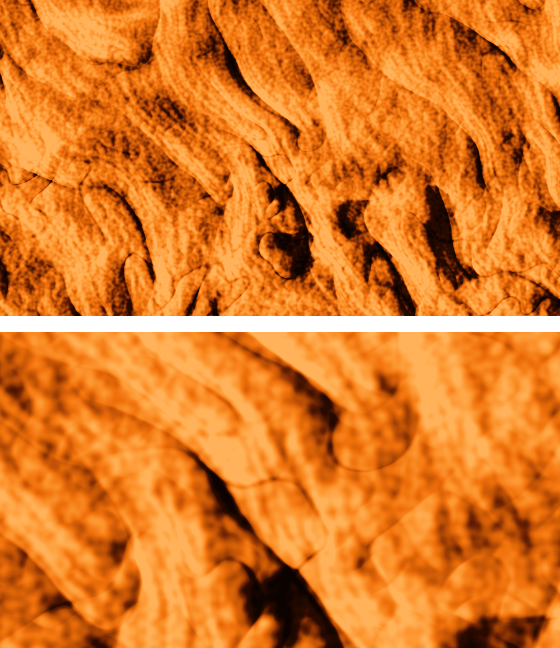
Top, the full canvas; bottom, a detail of the centre.
Write a Shadertoy shader that draws this texture.

```glsl
// Gnarled, fibrous tree roots in hot orange side light with deep black hollows.

const vec2  ROOT_DIR     = vec2(0.50, -0.866);   // direction the roots run
const vec2  TO_LIGHT     = vec2(-0.99, -0.12);   // light grazes in from the left
const float LIGHT_SLOPE  = 0.60;                 // tangent of the light elevation
const vec2  ROOT_FREQ    = vec2(1.9, 4.1);       // along and across the roots
const float ROOT_HEIGHT  = 0.165;
const float KNOT_FREQ    = 8.5;
const float KNOT_HEIGHT  = 0.045;
const vec2  FIBRE_FREQ   = vec2(7.0, 52.0);
const float GRIT_FREQ    = 85.0;
const float SLOPE_STEP   = 0.003;
const int   SHADOW_STEPS = 14;
const float SHADOW_REACH = 0.16;
const float EXPOSURE     = 0.30;

// Colour ramp from hollow to highlight, with the tone at which each sits.
const vec3 RAMP[6] = vec3[6](
    vec3(0.16, 0.04, 0.00), vec3(0.44, 0.14, 0.01), vec3(0.73, 0.31, 0.02),
    vec3(0.94, 0.44, 0.04), vec3(0.99, 0.58, 0.18), vec3(1.00, 0.70, 0.35));
const float TONE[6] = float[6](-1.88, -1.28, -0.69, 0.04, 0.79, 1.60);

vec2 gradientAt(vec2 cell) {
    vec3 h = fract(cell.xyx * vec3(0.1031, 0.1030, 0.0973));
    h += dot(h, h.yzx + 33.33);
    float angle = 6.2832 * fract((h.x + h.y) * h.z);
    return vec2(cos(angle), sin(angle));
}

float gradientNoise(vec2 p) {
    vec2 i = floor(p), f = p - i;
    vec2 u = f * f * f * (f * (f * 6.0 - 15.0) + 10.0);
    vec2 e = vec2(1.0, 0.0);
    float bottom = mix(dot(gradientAt(i), f), dot(gradientAt(i + e), f - e), u.x);
    float top = mix(dot(gradientAt(i + e.yx), f - e.yx),
                    dot(gradientAt(i + 1.0), f - 1.0), u.x);
    return mix(bottom, top, u.y);
}

// Bends space so that the roots meander.
vec2 meander(vec2 p) {
    vec2 slow = vec2(gradientNoise(p * 1.7 + 11.3), gradientNoise(p * 1.7 + 47.9));
    vec2 quick = vec2(gradientNoise(p * 6.0 + 23.1), gradientNoise(p * 6.0 + 71.7));
    return p + 0.20 * slow + 0.035 * quick;
}

// Coordinates along and across the roots.
vec2 rootFrame(vec2 q) {
    return vec2(dot(q, ROOT_DIR), dot(q, vec2(-ROOT_DIR.y, ROOT_DIR.x)));
}

// The lower ground is broken up, the upper roots are smoother.
float roughness(vec2 p) {
    return mix(1.1, 0.45, smoothstep(0.25, 0.85, p.y));
}

float rootField(vec2 q) { return gradientNoise(rootFrame(q) * ROOT_FREQ + 5.2); }
float knotField(vec2 q) { return gradientNoise(q * KNOT_FREQ + 31.4); }

// Rounded roots and knots that meet in sharp creases.
float coarseHeight(vec2 p) {
    vec2 q = meander(p);
    float relief = ROOT_HEIGHT * (1.0 + 0.9 * gradientNoise(p * 2.3 + 63.0));
    return relief * abs(rootField(q))
         + KNOT_HEIGHT * roughness(p) * abs(knotField(q));
}

float fullHeight(vec2 p) {
    float bark = 0.012 * abs(gradientNoise(p * 20.0 + 3.7))
               + 0.006 * gradientNoise(p * 43.0 + 17.0);
    return coarseHeight(p) + bark * (0.3 + roughness(p));
}

float castShadow(vec2 p) {
    float ground = coarseHeight(p), cover = 0.0;
    for (int i = 1; i <= SHADOW_STEPS; i++) {
        float t = SHADOW_REACH * float(i) / float(SHADOW_STEPS);
        cover = max(cover, coarseHeight(p + TO_LIGHT * t) - ground - t * LIGHT_SLOPE);
    }
    return smoothstep(0.0, 0.011, cover);
}

vec3 toneColour(float tone) {
    vec3 colour = RAMP[0];
    for (int i = 1; i < 6; i++)
        colour = mix(colour, RAMP[i], clamp((tone - TONE[i - 1]) / (TONE[i] - TONE[i - 1]), 0.0, 1.0));
    return colour * mix(0.3, 1.0, smoothstep(-3.2, -1.9, tone));
}

void mainImage(out vec4 fragColor, in vec2 fragCoord) {
    vec2 p = fragCoord / iResolution.y;
    vec2 q = meander(p);
    float rough = roughness(p);

    // Side light on the slopes
    float slope = (fullHeight(p - TO_LIGHT * SLOPE_STEP)
                 - fullHeight(p + TO_LIGHT * SLOPE_STEP)) / (2.0 * SLOPE_STEP);
    float tone = EXPOSURE + 1.4 * slope * inversesqrt(1.0 + slope * slope);

    // Stained patches, fibres that wrap the roots, and grit
    vec2 fibre = rootFrame(q) * FIBRE_FREQ + vec2(0.0, 40.0 * coarseHeight(p));
    tone += 1.5 * gradientNoise(p * 2.6 + 91.0) + 1.4 * gradientNoise(q * 9.0 + 57.0);
    tone += 1.3 * gradientNoise(fibre) + 0.9 * gradientNoise(p * GRIT_FREQ);

    // Creases and cast shadows
    float open = smoothstep(-0.1, 0.25, gradientNoise(p * 4.0 + 19.0));
    tone -= 1.3 * open * (1.0 - smoothstep(0.0, 0.08, abs(rootField(q))));
    tone -= 0.9 * rough * open * (1.0 - smoothstep(0.0, 0.06, abs(knotField(q))));
    tone -= 1.7 * castShadow(p);

    fragColor = vec4(toneColour(tone), 1.0);
}
```
